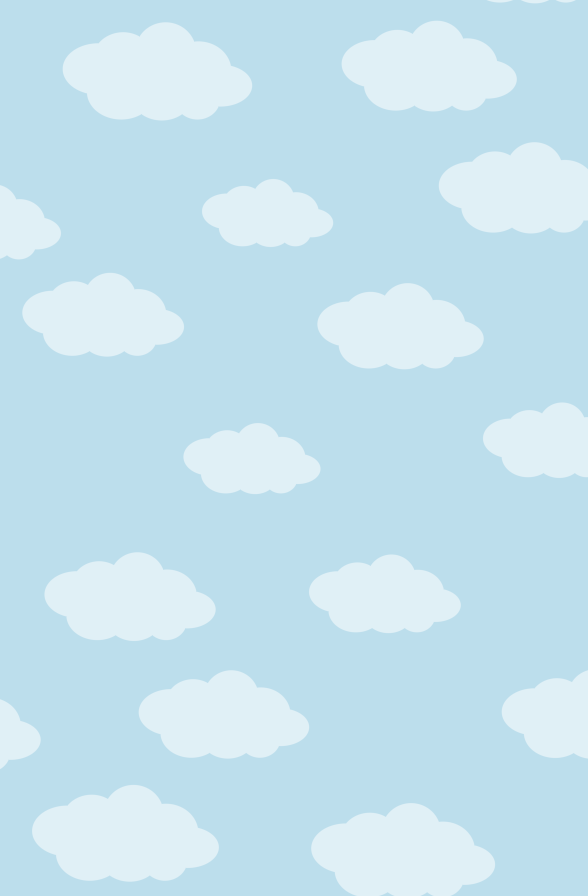
Write a Shadertoy shader that draws this pattern.

```glsl
// Flat, pale clouds drifting over a light blue sky.
// Each cloud is a union of ellipses; clouds sit on a staggered grid
// and a hash varies their position and size.

const vec3 SKY = vec3(0.737, 0.871, 0.925);
const vec3 CLOUD = vec3(0.880, 0.940, 0.965);

// Grid and cloud sizes, in canvas widths
const vec2 CELL = vec2(0.5, 0.218);
const vec2 JITTER = vec2(0.14, 0.07);
const vec2 WIDTH_RANGE = vec2(0.207, 0.33);

vec3 hash32(vec2 p) {
    vec3 q = fract(p.xyx * vec3(0.1031, 0.1030, 0.0973));
    q += dot(q, q.yxz + 33.33);
    return fract((q.xxy + q.yzz) * q.zyx);
}

// Approximate signed distance to an ellipse
float ellipse(vec2 p, vec2 center, vec2 radius) {
    vec2 q = (p - center) / radius;
    float k = length(q);
    return k * (k - 1.0) / max(length(q / radius), 1e-4);
}

// Signed distance to a cloud of unit width centred on the origin
float cloud(vec2 p) {
    // Body
    float d = ellipse(p, vec2(0.0, -0.02), vec2(0.32, 0.17));
    // Upper lobes, left to right
    d = min(d, ellipse(p, vec2(-0.310, 0.010), vec2(0.187, 0.135)));
    d = min(d, ellipse(p, vec2(-0.180, 0.060), vec2(0.160, 0.143)));
    d = min(d, ellipse(p, vec2(0.043, 0.100), vec2(0.160, 0.155)));
    d = min(d, ellipse(p, vec2(0.215, 0.000), vec2(0.173, 0.155)));
    d = min(d, ellipse(p, vec2(0.330, -0.077), vec2(0.167, 0.110)));
    // Lower lobes, left to right
    d = min(d, ellipse(p, vec2(-0.190, -0.110), vec2(0.180, 0.145)));
    d = min(d, ellipse(p, vec2(0.023, -0.130), vec2(0.160, 0.130)));
    d = min(d, ellipse(p, vec2(0.210, -0.145), vec2(0.120, 0.110)));
    return d;
}

// Signed distance to the nearest cloud of the jittered, staggered grid
float cloudField(vec2 p) {
    float nearest = 1.0;
    float baseRow = floor(p.y / CELL.y);
    for (int j = -1; j <= 1; j++) {
        float row = baseRow + float(j);
        float stagger = 0.4 + 0.5 * mod(row, 2.0);
        float baseColumn = floor(p.x / CELL.x - stagger + 0.5);
        for (int i = -1; i <= 1; i++) {
            float column = baseColumn + float(i);
            vec3 rnd = hash32(vec2(column, row) + 17.0);
            vec2 center = vec2(column + stagger, row + 0.4) * CELL;
            center += (rnd.xy - 0.5) * JITTER;
            float width = mix(WIDTH_RANGE.x, WIDTH_RANGE.y, rnd.z);
            nearest = min(nearest, cloud((p - center) / width) * width);
        }
    }
    return nearest;
}

void mainImage(out vec4 fragColor, in vec2 fragCoord) {
    vec2 p = fragCoord / iResolution.x;
    float pixel = 1.0 / iResolution.x;
    float cover = 1.0 - smoothstep(-0.7 * pixel, 0.7 * pixel, cloudField(p));
    fragColor = vec4(mix(SKY, CLOUD, cover), 1.0);
}
```
